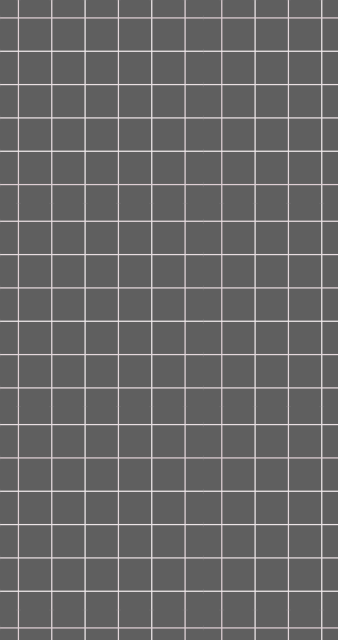
This pattern is drawn by a WebGL 2 fragment shader. Its source:

```glsl
#version 300 es
precision highp float;

uniform vec2 u_resolution;
out vec4 fragColor;

// Lengths are fractions of the canvas height
#define TILE 0.31771
#define CELL 0.05208
#define LINES 6.0
#define FIRST_LINE vec2(0.0288, 0.0280)
#define LINE_WIDTH 0.00195
#define SEAM_WIDTH 0.0013
#define SEAM_REACH 0.0075
#define SEAM_FADE 0.2
#define GROUND vec3(0.372, 0.372, 0.372)
#define WHITE_LINE vec3(0.94, 0.92, 0.925)
#define PINK_LINE vec3(0.87, 0.81, 0.83)

// Smooth coverage of a centred band, about one pixel of softness
vec2 band(vec2 dist, float width, float pixel) {
    vec2 nearEdge = clamp((dist + 0.5 * width) / pixel + 0.5, 0.0, 1.0);
    vec2 farEdge = clamp((dist - 0.5 * width) / pixel + 0.5, 0.0, 1.0);
    return nearEdge - farEdge;
}

// Layered sines give each line its own tint
vec2 lineTint(vec2 id) {
    vec2 wave = sin(id * 2.4 + vec2(0.6, 1.9)) + 0.6 * sin(id * 5.3 + 1.0);
    return smoothstep(-1.2, 1.4, wave);
}

void main() {
    float pixel = 1.0 / u_resolution.y;
    vec2 p = vec2(gl_FragCoord.x, u_resolution.y - gl_FragCoord.y) * pixel;

    // Six even lines per tile, with a slightly wider cell across each seam
    vec2 tile = floor(p / TILE);
    vec2 local = p - tile * TILE;
    vec2 index = clamp(round((local - FIRST_LINE) / CELL), 0.0, LINES - 1.0);
    vec2 toLine = local - FIRST_LINE - index * CELL;
    vec2 toSeam = p - round(p / TILE) * TILE;

    // Grid lines, fading a little where they cross a seam
    vec2 seam = band(toSeam, SEAM_WIDTH, pixel);
    vec2 lines = band(toLine, LINE_WIDTH, pixel) * (1.0 - SEAM_FADE * seam.yx);
    vec2 tint = lineTint(tile * LINES + index);

    // Faint ticks beside the lines along the seams
    vec2 ticks = seam.yx * band(toLine, SEAM_REACH, pixel);
    float tick = 0.12 * max(ticks.x, ticks.y);

    vec3 color = mix(GROUND, PINK_LINE, tick);
    color = mix(color, mix(WHITE_LINE, PINK_LINE, tint.x), lines.x);
    color = mix(color, mix(WHITE_LINE, PINK_LINE, tint.y), lines.y);
    fragColor = vec4(color, 1.0);
}
```
